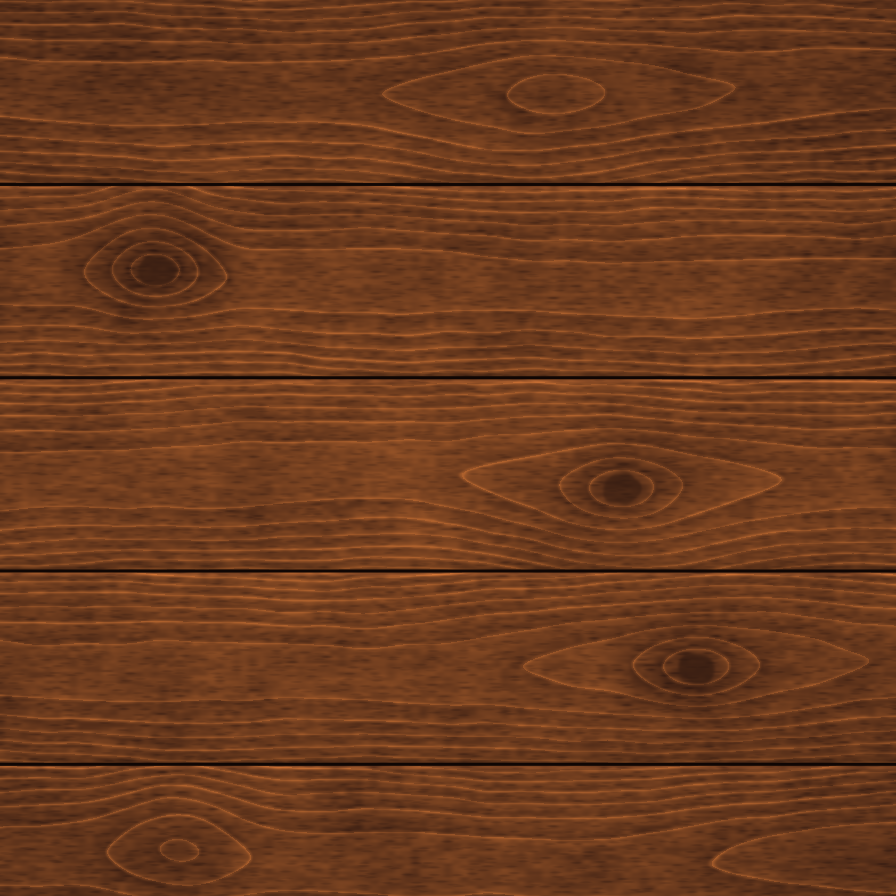
Write a Shadertoy shader that draws this texture.

```glsl
// Stained wooden planks with knots, curved growth rings and fine horizontal fibre.

const float PLANK_HEIGHT = 0.2157;
const float FIRST_SEAM = 0.147;
const float SEAM_HALF_WIDTH = 0.0017;
const vec3 DARK_WOOD = vec3(0.24, 0.125, 0.075);
const vec3 LIGHT_WOOD = vec3(0.64, 0.355, 0.165);
const vec3 KNOT_COLOR = vec3(0.20, 0.105, 0.065);
const vec3 SEAM_COLOR = vec3(0.06, 0.025, 0.015);

// Knots: centre x, centre y, half length of the surrounding figure, darkness.
const int KNOT_COUNT = 6;
const vec4 KNOTS[KNOT_COUNT] = vec4[KNOT_COUNT](
    vec4(0.620, 0.893, 0.170, 0.25), vec4(0.173, 0.697, 0.065, 0.90),
    vec4(0.694, 0.454, 0.155, 0.80), vec4(0.777, 0.254, 0.160, 0.95),
    vec4(0.200, 0.045, 0.070, 0.10), vec4(1.000, 0.045, 0.180, 0.00));

float hash(vec2 p) {
    vec3 q = fract(p.xyx * vec3(0.1031, 0.1030, 0.0973));
    q += dot(q, q.yzx + 33.33);
    return fract((q.x + q.y) * q.z);
}

float valueNoise(vec2 p) {
    vec2 i = floor(p), f = fract(p);
    f = f * f * (3.0 - 2.0 * f);
    return mix(mix(hash(i), hash(i + vec2(1, 0)), f.x),
               mix(hash(i + vec2(0, 1)), hash(i + vec2(1, 1)), f.x), f.y);
}

// Distance to the nearest scattered cell point.
float cellNoise(vec2 p) {
    vec2 i = floor(p);
    float nearest = 2.0;
    for (int y = -1; y <= 1; y++)
        for (int x = -1; x <= 1; x++) {
            vec2 cell = i + vec2(x, y);
            vec2 point = cell + vec2(hash(cell), hash(cell + 71.7));
            nearest = min(nearest, distance(p, point));
        }
    return nearest;
}

float plankCoord(float y) { return (y - FIRST_SEAM) / PLANK_HEIGHT; }

// Growth height; its whole-number contours are the ring lines.
float ringField(vec2 p, float plank) {
    float v = plankCoord(p.y) - plank - 0.5;
    v += 0.030 * sin(p.x * 5.0 + plank * 2.1) + 0.012 * sin(p.x * 17.0 + plank * 4.3 + v * 5.0);
    v += 0.018 * (valueNoise(p * vec2(22.0, 35.0)) - 0.5);
    float pull = 0.0;
    for (int i = 0; i < KNOT_COUNT; i++) {
        vec4 knot = KNOTS[i];
        float knotV = plankCoord(knot.y);
        if (floor(knotV) != plank) continue;
        vec2 d = p - knot.xy;
        float bulge = exp(-d.x * d.x / (knot.z * knot.z));
        v -= (fract(knotV) - 0.5) * bulge;
        d *= vec2(0.75, 1.1);
        pull += 1.3 * bulge + 1.9 * min(1.0, knot.w * 1.3) * exp(-dot(d, d) / 0.0013);
    }
    float variation = 0.3 * (valueNoise(p * vec2(5.0, 14.0) + plank * 9.0) - 0.5);
    return 0.30 + 20.0 * v * v + 1.5 * sqrt(v * v + 0.0006) - pull + variation;
}

// Thin bright ring, soft glow inside it and a shadow outside it.
float ringTone(vec2 p, float plank) {
    const float e = 0.001;
    float f = ringField(p, plank);
    vec2 slope = vec2(ringField(p + vec2(e, 0), plank), ringField(p + vec2(0, e), plank)) - f;
    float steepness = max(length(slope) / e, 10.0);
    float outside = fract(f) / steepness;
    float inside = (1.0 - fract(f)) / steepness;
    float nearest = min(outside, inside) / 0.0019;
    float strength = 0.55 + 0.45 * hash(vec2(floor(f + 0.5) + 20.0, plank + 7.0));
    strength *= 0.6 + 0.6 * valueNoise(p * vec2(9.0, 30.0));
    return 0.48 * strength * exp(-nearest * nearest)
         + 0.14 * exp(-inside / 0.006) - 0.20 * exp(-outside / 0.010);
}

float fibreTone(vec2 p) {
    float fine = valueNoise(p * vec2(50.0, 310.0)) + valueNoise(p * vec2(110.0, 210.0) + 37.0) - 1.0;
    float flecks = 1.0 - smoothstep(0.08, 0.30, cellNoise(p * vec2(32.0, 170.0)));
    return 0.20 * fine - 0.12 * flecks;
}

// Broad uneven stain.
float stainTone(vec2 p, float plank) {
    float blotch = valueNoise(p * vec2(8.0, 11.0) + plank * 5.3) + valueNoise(p * vec2(21.0, 26.0) + 4.0) - 1.0;
    return 0.13 * blotch + 0.05 * (hash(vec2(plank + 11.0, 3.0)) - 0.5);
}

void mainImage(out vec4 fragColor, in vec2 fragCoord) {
    vec2 uv = fragCoord / iResolution.xy;
    float pixel = 1.0 / iResolution.y;
    float row = plankCoord(uv.y);
    float plank = floor(row);
    vec2 center = uv - 0.5;

    float tone = 0.55 + ringTone(uv, plank) + fibreTone(uv) + stainTone(uv, plank);
    tone -= 0.42 * dot(center, center);

    // Knot cores with irregular rims and smoky halos.
    float core = 0.0;
    for (int i = 0; i < KNOT_COUNT; i++) {
        vec4 knot = KNOTS[i];
        if (floor(plankCoord(knot.y)) != plank) continue;
        vec2 d = (uv - knot.xy) * vec2(0.9, 1.15);
        float r = length(d) + 0.006 * (valueNoise(uv * 90.0) - 0.5);
        tone -= knot.w * 0.30 * exp(-r * r / 0.0035);
        float rim = exp(-pow((r - 0.018) / 0.003, 2.0));
        core = max(core, knot.w * (0.65 * (1.0 - smoothstep(0.013, 0.023, r)) + 0.25 * rim));
    }
    vec3 color = mix(DARK_WOOD, LIGHT_WOOD, clamp(tone, -0.1, 1.1));
    color = mix(color, KNOT_COLOR, core);

    // Seams: lit upper edge of each plank, shaded lower edge, dark gap.
    float above = fract(row) * PLANK_HEIGHT;
    float below = PLANK_HEIGHT - above;
    color *= 1.0 - 0.30 * exp(-above / 0.005) + 0.22 * exp(-pow((below - 0.004) / 0.002, 2.0));
    float gap = 1.0 - smoothstep(-0.7 * pixel, 0.7 * pixel, min(above, below) - SEAM_HALF_WIDTH);
    fragColor = vec4(mix(color, SEAM_COLOR, gap), 1.0);
}
```
